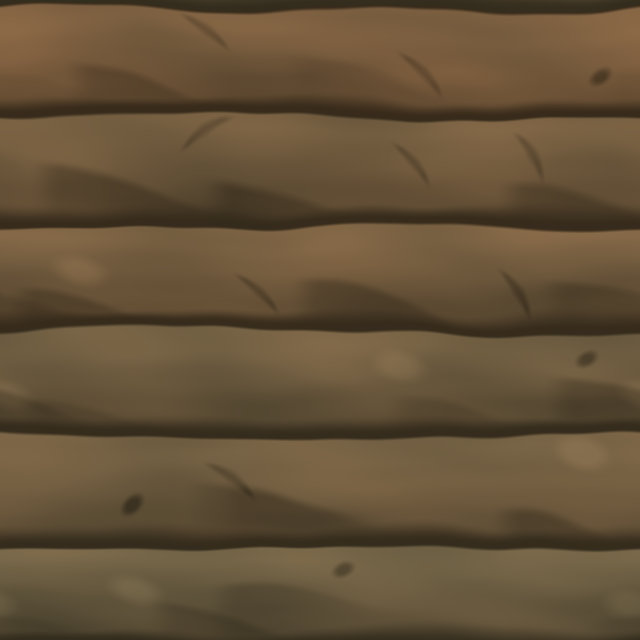
This texture is drawn by a WebGL 1 fragment shader. Its source:

```glsl
precision highp float;
// Six stacked, hand-painted wooden planks with wavy dark seams, tiling both ways.
// Each plank is a soft vertical gradient broken by gradient noise, then loops
// scatter carved folds, scratches, knots and pale chips along its length.
uniform vec2 u_resolution;

const float ROWS = 6.0;
const float SLOTS = 3.0;
const float SEAM_SHIFT = 0.09;
const vec3 SEAM_BROWN = vec3(0.205, 0.168, 0.108);
const vec3 PALE_BROWN = vec3(0.525, 0.432, 0.302);

vec2 hash2(vec2 p) {
  vec3 q = fract(p.xyx * vec3(0.1031, 0.1030, 0.0973));
  q += dot(q, q.yzx + 33.33);
  return fract((q.xx + q.yz) * q.zy);
}

float corner(vec2 cell, vec2 offset, vec2 period) {
  float angle = 6.2832 * hash2(mod(cell, period) + 5.0).x;
  return dot(vec2(cos(angle), sin(angle)), offset);
}

// Gradient noise, roughly -0.6 to 0.6, repeating after the given period.
float noise(vec2 p, vec2 period) {
  vec2 i = floor(p), f = p - i;
  vec2 u = f * f * f * (f * (f * 6.0 - 15.0) + 10.0);
  vec2 e = vec2(1.0, 0.0);
  float low = mix(corner(i, f, period), corner(i + e, f - e, period), u.x);
  float high = mix(corner(i + e.yx, f - e.yx, period),
                   corner(i + e.xx, f - e.xx, period), u.x);
  return mix(low, high, u.y);
}

vec2 rotate(vec2 p, float angle) {
  float c = cos(angle), s = sin(angle);
  return vec2(c * p.x + s * p.y, c * p.y - s * p.x);
}

float fadeOut(float from, float to, float x) {
  return 1.0 - smoothstep(from, to, x);
}

// Soft ellipse: 1 in the middle, 0 at the rim.
float blob(vec2 p, vec2 radius) {
  return fadeOut(0.25, 1.0, length(p / radius));
}

// Wedge falling to the right: firm upper edge, shadow fading below.
float fold(vec2 p, float slope) {
  float d = p.y + slope * p.x - 0.05 * sin(p.x * 3.0);
  float ends = smoothstep(-0.15, 0.2, p.x) * fadeOut(0.5, 2.1, p.x);
  return fadeOut(-0.06, 0.05, d) * exp(min(d, 0.0) * 1.8) * ends;
}

// Thin tapered cut along the local x axis.
float scratch(vec2 p, float halfLength) {
  float along = clamp(1.0 - abs(p.x) / halfLength, 0.0, 1.0);
  p.y += 0.5 * p.x * p.x;
  return fadeOut(0.0, 0.03 + 0.05 * along, abs(p.y)) * smoothstep(0.0, 0.5, along);
}

// Change in tone from all marks on one plank; f runs from its foot to its top.
float marks(float x, float f, float row) {
  float tone = 0.0;
  for (float i = 0.0; i < SLOTS; i++) {
    vec2 id = vec2(i * 7.0 + 3.0, row * 13.0 + 2.0);
    vec2 place = hash2(id), kind = hash2(id + 31.0);
    vec2 spot = hash2(id + 57.0), lean = hash2(id + 83.0);

    float dx = fract(x - (i + place.x) / SLOTS + 0.25) - 0.25;
    vec2 p = vec2(dx * ROWS, f - mix(0.3, 0.65, place.y));
    tone -= mix(0.08, 0.36, kind.x) * fold(p, mix(0.12, 0.3, lean.x));

    dx = fract(x - (i + spot.x) / SLOTS + 0.5) - 0.5;
    p = vec2(dx * ROWS, f - mix(0.35, 0.85, spot.y));
    float angle = mix(-1.1, -0.45, lean.y);
    angle *= kind.x > 0.75 ? -1.0 : 1.0;
    tone -= 0.28 * step(0.5, kind.y) * scratch(rotate(p, angle), 0.32);
    tone -= 0.45 * step(kind.y, 0.2) * blob(rotate(p, 0.6), vec2(0.15, 0.1));

    float chip = step(0.2, kind.y) * step(kind.y, 0.5);
    tone += 0.2 * chip * blob(rotate(p, -0.3), vec2(0.34, 0.2));
  }
  return tone;
}

void main() {
  vec2 uv = gl_FragCoord.xy / u_resolution;

  // Wavy plank rows
  float y = uv.y * ROWS;
  float wave = 0.13 * noise(vec2(uv.x * 3.0, y + 0.5), vec2(3.0, ROWS))
             + 0.05 * noise(vec2(uv.x * 8.0, y + 0.5), vec2(8.0, ROWS));
  y += SEAM_SHIFT + wave;
  float row = mod(floor(y), ROWS);
  float f = fract(y);
  float odd = mod(row, 2.0);

  // Painted body: pale upper side, broad patches and faint grain
  float base = row * 11.0;
  float patches = noise(vec2(uv.x * 4.0 + f * 0.6, f * 1.4 + base), vec2(4.0, 97.0));
  float grain = noise(vec2(uv.x * 5.0, f * 5.0 + base), vec2(5.0, 89.0));
  float tone = mix(0.49, 0.81, smoothstep(0.1, 0.9, f)) + 0.04 * odd;
  tone += 0.28 * patches + 0.08 * grain + marks(uv.x, f, row);

  // Seam: soft shadow at the foot, firm edge against the plank below
  float thickness = 0.19 + 0.16 * noise(vec2(uv.x * 4.0, row + 0.5), vec2(4.0, ROWS));
  float seam = max(fadeOut(0.03, thickness, f), smoothstep(0.965, 1.0, f));
  tone = mix(max(tone, 0.1), 0.0, seam * 0.96);

  // Upper planks redder, lower ones more olive
  float warmth = mix(-0.9, 0.8, row / 5.0) + 0.5 * odd + 0.8 * patches;
  vec3 tint = 1.0 + warmth * vec3(0.035, -0.02, -0.045);
  gl_FragColor = vec4(mix(SEAM_BROWN, PALE_BROWN, clamp(tone, 0.0, 1.0)) * tint, 1.0);
}
```
